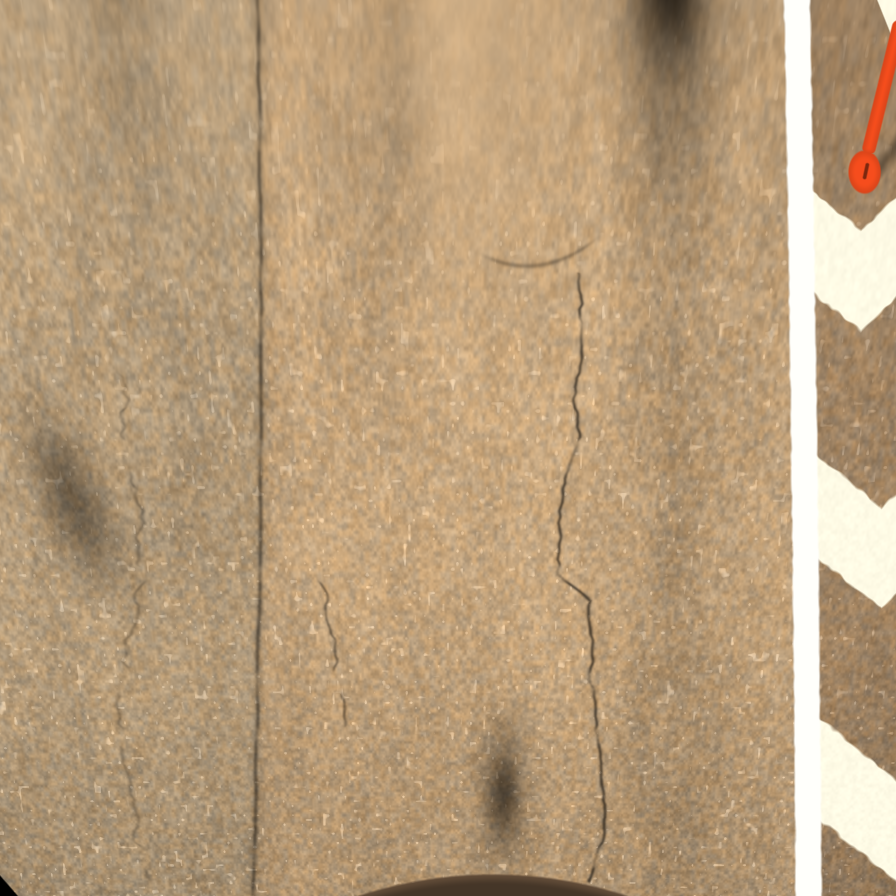
Give the GLSL for this texture, as a Shadertoy shader.

```glsl
// Worn tan asphalt seen from above, with cracks, soft stains, a white lane line and chevrons.

const vec3 ASPHALT = vec3(0.735, 0.617, 0.470);
const vec3 ASPHALT_LEFT = vec3(0.710, 0.612, 0.480);
const vec3 ASPHALT_VERGE = vec3(0.620, 0.510, 0.385);
const vec3 LINE_WHITE = vec3(1.0, 1.0, 0.985);
const vec3 CHEVRON_CREAM = vec3(1.0, 0.985, 0.90);
const vec3 TOOL_RED = vec3(0.86, 0.27, 0.10);
const vec3 HOOD_DARK = vec3(0.27, 0.21, 0.155);
const float GRAIN_FREQ = 230.0;
const float GRAIN_CONTRAST = 0.30;
const float CHEVRON_STEP = 0.291;
const float CHEVRON_HALF = 0.0565;

const int CRACK_POINTS = 12;
const vec2 CRACK[CRACK_POINTS] = vec2[](
    vec2(0.647, 0.694), vec2(0.647, 0.609), vec2(0.643, 0.551), vec2(0.646, 0.512),
    vec2(0.630, 0.466), vec2(0.621, 0.375), vec2(0.625, 0.359), vec2(0.657, 0.329),
    vec2(0.662, 0.219), vec2(0.670, 0.154), vec2(0.677, 0.088), vec2(0.661, 0.017));

float hash(vec2 cell) {
    uvec2 q = uvec2(ivec2(cell)) * uvec2(1597334673u, 3812015801u);
    uint n = (q.x ^ q.y) * 1597334673u;
    n = (n ^ (n >> 15)) * 2246822519u;
    return float((n ^ (n >> 13)) >> 8) / 16777216.0;
}

float noise(vec2 p) {
    vec2 i = floor(p), f = p - i;
    f = f * f * (3.0 - 2.0 * f);
    return mix(mix(hash(i), hash(i + vec2(1, 0)), f.x),
               mix(hash(i + vec2(0, 1)), hash(i + vec2(1, 1)), f.x), f.y);
}

float segment(vec2 p, vec2 a, vec2 b) {
    vec2 d = b - a;
    return length(p - a - d * clamp(dot(p - a, d) / dot(d, d), 0.0, 1.0));
}

// Soft spot of centre (cx, cy) and radii (rx, ry)
float blob(vec2 p, float cx, float cy, float rx, float ry) {
    vec2 q = (p - vec2(cx, cy)) / vec2(rx, ry);
    return exp(-dot(q, q));
}

float fill(float d, float aa) { return smoothstep(aa, -aa, d); }

float span(float t, float low, float high) {
    return smoothstep(low - 0.015, low + 0.015, t) * smoothstep(high + 0.015, high - 0.015, t);
}

float stroke(float d, float width) { return exp(-d * d / (width * width)); }

void mainImage(out vec4 fragColor, in vec2 fragCoord) {
    vec2 uv = fragCoord / iResolution.xy;
    float aa = max(1.0 / iResolution.y, 0.0012);
    float x = uv.x, y = uv.y;

    // Broad tone of the road
    float seamX = 0.282 + 0.030 * y * (1.0 - 0.82 * y) + 0.002 * (noise(vec2(3.0, y * 35.0)) - 0.5);
    float lineLeft = 0.888 - 0.007 * y - 0.006 * y * y;
    vec3 col = mix(ASPHALT_LEFT, ASPHALT, smoothstep(-0.006, 0.012, x - seamX));
    col = mix(col, ASPHALT_VERGE, smoothstep(0.0, 0.02, x - lineLeft));
    float tone = 1.0 - 0.09 * smoothstep(0.35, 0.0, y);
    tone += 0.07 * blob(uv, 0.53, 0.62, 0.19, 0.5) + 0.06 * blob(uv, 0.02, 0.85, 0.07, 0.4);
    tone += 0.05 * blob(uv, 0.51, 1.0, 0.04, 0.25) - 0.07 * blob(uv, 0.24, 0.5, 0.05, 0.25);
    tone -= 0.09 * blob(uv, 0.435, 0.85, 0.035, 0.3) + 0.10 * blob(uv, 0.755, 0.45, 0.05, 0.5);
    tone -= 0.07 * blob(uv, 0.13, 0.95, 0.05, 0.45);
    tone += 0.07 * noise(uv * vec2(24, 5)) + 0.06 * noise(uv * vec2(45, 20)) - 0.065;

    // Aggregate grain, drawn out toward the top and fanning outward
    vec2 g = vec2((x - 0.5) * (1.0 - 0.25 * y) + 1.0, y - 0.38 * y * y) * GRAIN_FREQ;
    float smear = 1.0 - 0.65 * blob(uv, 0.52, 1.02, 0.10, 0.32);
    smear *= 1.0 - 0.35 * smoothstep(0.6, 1.0, y);
    float grain = 0.65 * noise(g) + 0.35 * noise(g * 1.9 + 41.0) - 0.5;
    float tint = noise(g * 0.8 + 97.0) - 0.5;
    col *= tone + GRAIN_CONTRAST * smear * grain;
    col += smear * tint * vec3(0.045, -0.005, -0.06);
    col += 0.16 * smear * smoothstep(0.80, 0.98, noise(g * 0.9 + 17.0)) * (1.0 - 0.5 * y);

    // Blurred stains
    vec2 slant = mat2(0.90, -0.43, 0.43, 0.90) * (uv - vec2(0.083, 0.437));
    float stain = 0.40 * blob(slant, 0.0, 0.0, 0.033, 0.095);
    stain += 0.50 * blob(uv, 0.561, 0.108, 0.021, 0.052) + 0.13 * blob(uv, 0.563, 0.16, 0.02, 0.05);
    stain += 0.60 * blob(uv, 0.748, 1.02, 0.04, 0.075) + 0.23 * blob(uv, 0.748, 0.92, 0.05, 0.13);
    col *= 1.0 - min(stain, 0.85);

    // Seam and cracks
    float wobble = 0.010 * noise(vec2(7.0, y * 45.0)) + 0.005 * noise(vec2(9.0, y * 130.0)) - 0.0075;
    float crackDist = 1.0;
    for (int i = 0; i < CRACK_POINTS - 1; i++)
        crackDist = min(crackDist, segment(uv + vec2(0.6 * wobble, 0.0), CRACK[i], CRACK[i + 1]));
    float broken = smoothstep(0.15, 0.6, noise(vec2(5.0, y * 50.0)));
    float cracks = 0.50 * stroke(crackDist, 0.0021) * (0.4 + 0.6 * broken);
    cracks += (0.20 + 0.16 * broken) * stroke(x - seamX, 0.0026) + 0.07 * stroke(x - seamX, 0.008);
    cracks += 0.32 * broken * stroke(x - 0.385 + 0.16 * (y - 0.19) + wobble, 0.002) * span(y, 0.19, 0.37);
    float leftX = 0.147 + 0.012 * cos((y - 0.38) * 17.0) + 1.5 * wobble;
    cracks += 0.20 * broken * stroke(x - leftX, 0.0025) * span(y, 0.02, 0.58);
    float arcY = 0.703 + 5.0 * (x - 0.588) * (x - 0.588);
    cracks += 0.25 * stroke(y - arcY, 0.003) * span(x, 0.545, 0.66);
    col *= 1.0 - min(cracks, 0.8);

    // Chevrons beside the lane line
    float ragged = 0.005 * (noise(uv * 110.0) - 0.5);
    float paint = fill(0.979 - x + 0.4 * (1.0 - y), aa);
    for (int i = 0; i < 3; i++) {
        float k = float(i), apex = 0.961 + 0.023 * k;
        float top = 0.783 - CHEVRON_STEP * k - 0.80 * (min(x, apex) - 0.911) + 0.95 * max(x - apex, 0.0);
        float d = abs(y - top + CHEVRON_HALF) - CHEVRON_HALF;
        paint = max(paint, fill((d + ragged) * 0.78, aa * 1.5));
    }
    paint *= smoothstep(0.0, 0.004, x - lineLeft - 0.015);
    col = mix(col, CHEVRON_CREAM + 0.05 * grain, paint);
    float lineDist = abs(x - lineLeft - 0.0145) - 0.0145;
    col = mix(col, LINE_WHITE, fill(lineDist + 0.3 * ragged, aa * 1.5));

    // Red tool with its shadow
    col *= 1.0 - 0.35 * fill(segment(uv, vec2(0.975, 0.805), vec2(1.01, 0.85)) - 0.006, 0.006);
    float shaft = segment(uv, vec2(0.970, 0.835), vec2(1.003, 0.970)) - 0.0075;
    float head = (length((uv - vec2(0.965, 0.808)) / vec2(0.018, 0.024)) - 1.0) * 0.018;
    float tool = min(shaft, head);
    col = mix(col, TOOL_RED * (1.0 + 0.12 * smoothstep(0.0, -0.008, tool)), fill(tool, aa));
    col *= 1.0 - 0.5 * fill(segment(uv, vec2(0.965, 0.802), vec2(0.968, 0.816)) - 0.002, aa);

    // Dark hood at the bottom and clipped corner
    float hood = length(uv - vec2(0.55, -0.456)) - 0.48;
    col = mix(col, HOOD_DARK * (1.0 + 0.4 * smoothstep(-0.012, 0.0, hood)), fill(hood, aa * 1.5));
    col *= 1.0 - fill((x + 0.87 * y - 0.020) * 0.75, aa);

    fragColor = vec4(clamp(col, 0.0, 1.0), 1.0);
}
```
